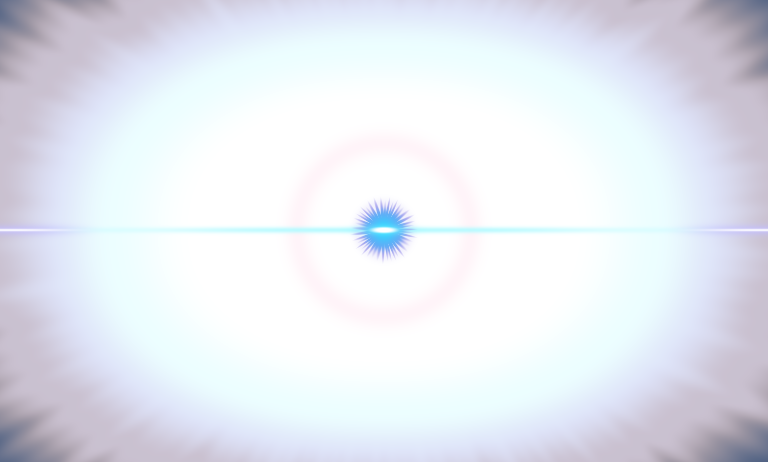
Reproduce this background procedurally as a Shadertoy shader.

```glsl
// A blinding oval glow that fades through lavender and tan to slate corners.
// A superellipse distance drives the colour ramp, angular sines fray its rim,
// and a pale ring, a spiky blue core and a horizontal flare sit on top.

const vec2  CENTER      = vec2(0.0, 0.002);   // in canvas heights
const vec2  GLOW_RADII  = vec2(0.70, 0.47);
const float GLOW_POWER  = 2.2;
const float RAY_AMOUNT  = 0.065;
const float RING_RADIUS = 0.188;
const float RING_WIDTH  = 0.026;
const float CORE_RADIUS = 0.050;
const float SPIKE_REACH = 0.013;

const vec3 WHITE    = vec3(1.0);
const vec3 ICE      = vec3(0.925, 0.995, 1.0);
const vec3 LAVENDER = vec3(0.87, 0.89, 0.975);
const vec3 MAUVE    = vec3(0.79, 0.755, 0.815);
const vec3 TAUPE    = vec3(0.65, 0.61, 0.65);
const vec3 SLATE    = vec3(0.28, 0.36, 0.50);
const vec3 BLUSH    = vec3(1.0, 0.957, 0.975);
const vec3 CORE_RIM = vec3(0.68, 0.64, 0.93);
const vec3 CORE_MID = vec3(0.42, 0.60, 0.95);
const vec3 CORE_HOT = vec3(0.15, 0.82, 1.0);
const vec3 BEAM     = vec3(0.72, 0.98, 1.0);
const vec3 BEAM_END = vec3(0.76, 0.74, 1.0);

float bell(float x, float width) {
    x /= width;
    return exp(-x * x);
}

// Integer frequencies keep the streaks seamless around the full turn.
float rayNoise(float angle) {
    float sum = 0.0, weight = 1.0, freq = 19.0;
    for (int i = 0; i < 4; i++) {
        float bend = 1.4 * sin(angle * 7.0 + float(i) * 2.1);
        sum += weight * sin(angle * freq + bend + float(i) * 1.7);
        freq = floor(freq * 1.75);
        weight *= 0.75;
    }
    return sum / 1.8;
}

float superellipse(vec2 p) {
    vec2 q = pow(abs(p) / GLOW_RADII, vec2(GLOW_POWER));
    return pow(q.x + q.y, 1.0 / GLOW_POWER);
}

vec3 glowRamp(float d) {
    vec3 color = mix(WHITE, ICE, smoothstep(0.58, 0.86, d));
    color = mix(color, LAVENDER, smoothstep(0.84, 1.06, d));
    color = mix(color, MAUVE, smoothstep(1.0, 1.22, d));
    color = mix(color, TAUPE, smoothstep(1.25, 1.43, d));
    return mix(color, SLATE, smoothstep(1.34, 1.62, d));
}

void mainImage(out vec4 fragColor, in vec2 fragCoord) {
    vec2 p = (fragCoord - 0.5 * iResolution.xy) / iResolution.y - CENTER;
    float radius = length(p);
    float angle = atan(p.y, p.x + 1e-5);

    // Oval glow with a frayed outer rim
    float d = superellipse(p);
    float fray = smoothstep(0.92, 1.4, d);
    d += RAY_AMOUNT * fray * rayNoise(angle);
    vec3 color = glowRamp(d);

    // Pale ring
    color = mix(color, BLUSH, bell(radius - RING_RADIUS, RING_WIDTH));

    // Horizontal beam, pale cyan inside and violet at its ends
    float reach = abs(p.x);
    float ends = smoothstep(0.60, 0.80, reach);
    float inner = 1.0 - smoothstep(0.15, 0.62, reach);
    color = mix(color, BEAM, bell(p.y, 0.0065) * (0.3 + 0.65 * inner) * (1.0 - ends));
    color = mix(color, BEAM_END, 0.75 * bell(p.y, 0.011) * ends);
    color = mix(color, WHITE, 0.95 * bell(p.y, 0.0028) * ends);

    // Spiky core
    float spikes = 0.6 * sin(angle * 41.0 + 2.0 * sin(angle * 5.0))
                 + 0.4 * sin(angle * 27.0 + 1.3);
    float rim = CORE_RADIUS + SPIKE_REACH * spikes;
    float body = 1.0 - smoothstep(rim - 0.012, rim + 0.014, radius);
    vec3 core = mix(CORE_MID, CORE_RIM, smoothstep(0.032, 0.056, radius));
    core = mix(core, CORE_HOT, bell(radius, 0.032));
    color = mix(color, core, body * 0.95);
    color = mix(color, CORE_RIM, 0.15 * bell(radius - 0.056, 0.012));

    // Bright lens across the core
    color = mix(color, vec3(0.45, 0.95, 1.0), 0.8 * bell(length(p / vec2(0.050, 0.010)), 1.0));
    float lens = length(p / vec2(0.036, 0.0085));
    color = mix(color, WHITE, 1.0 - smoothstep(0.35, 1.05, lens));

    fragColor = vec4(color, 1.0);
}
```
